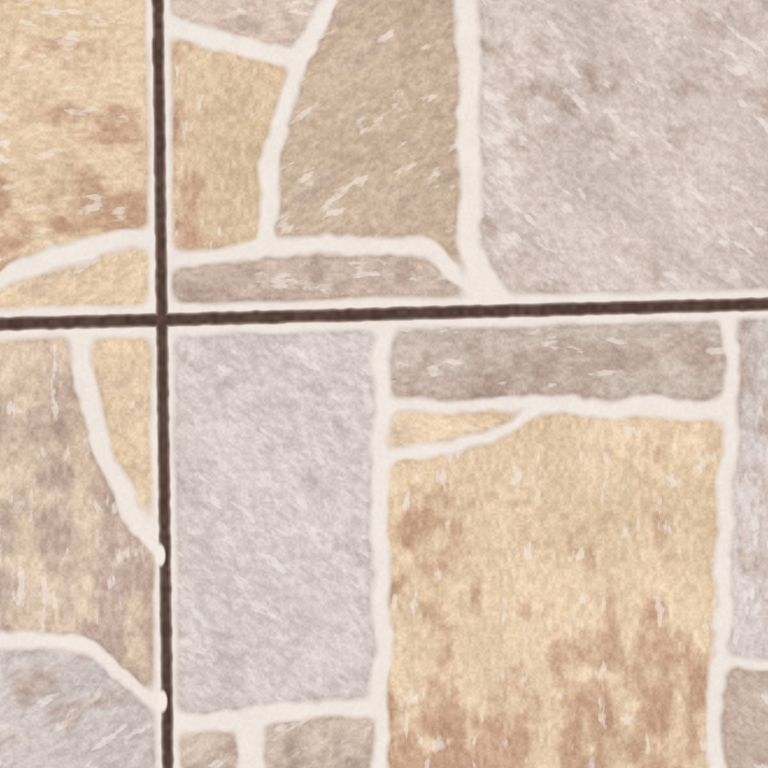
Give the GLSL for this texture, as a Shadertoy shader.

```glsl
const vec3 GROUT = vec3(.955, .92, .89);
const vec3 GROUT_SHADE = vec3(.86, .80, .76);
const vec3 GROOVE_CORE = vec3(.33, .26, .23);
const vec3 GROOVE_RIM = vec3(.50, .42, .38);
const vec3 OCHRE = vec3(.91, .81, .69);
const vec3 TAN = vec3(.80, .71, .62);
const vec3 ROSE = vec3(.84, .76, .70);
const vec3 GREY = vec3(.845, .80, .785);
const vec3 RUST = vec3(.73, .58, .48);
const vec3 UMBER = vec3(.70, .61, .56);
const vec2 DIAGONAL = vec2(.78, -.62);
const vec2 RISING = vec2(.85, .53);
const vec2 UPRIGHT = vec2(0., 1.);
const vec2 LEVEL = vec2(1., 0.);
const float GROOVE_HALF = .0068;
const vec2 PANEL_MARGIN = vec2(.016, .021);
const float CORNER = .016;
const float EDGE_SOFT = .004;

struct Stone { vec3 tone; vec3 stain; vec2 grain; float stainTop; };

float hash(vec2 p) {
    vec3 q = fract(p.xyx * .1031);
    q += dot(q, q.yzx + 33.33);
    return fract((q.x + q.y) * q.z);
}

float noise(vec2 p) {
    vec2 i = floor(p), f = fract(p);
    f *= f * (3. - 2. * f);
    return mix(mix(hash(i), hash(i + vec2(1, 0)), f.x),
               mix(hash(i + vec2(0, 1)), hash(i + 1.), f.x), f.y);
}

float fbm(vec2 p) {
    float sum = 0., amp = .53;
    for (int i = 0; i < 4; i++) {
        sum += amp * noise(p);
        p = mat2(1.6, 1.2, -1.2, 1.6) * p + 17.;
        amp *= .5;
    }
    return sum;
}

float smoothMin(float a, float b) {
    float h = max(CORNER - abs(a - b), 0.) / CORNER;
    return min(a, b) - h * h * CORNER * .25;
}

// Splits the panel along a joint; true on the positive side
bool cut(float side, float halfWidth, inout float edge) {
    edge = smoothMin(edge, abs(side) - halfWidth);
    return side > 0.;
}

Stone upperLeft(vec2 p, inout float edge) {
    if (cut(p.y - .625 - .065 * sqrt(max(p.x, 0.) / .2), .014, edge))
        return Stone(OCHRE, RUST, LEVEL, .80);
    return Stone(OCHRE, TAN, RISING, 0.);
}

Stone upperRight(vec2 p, inout float edge) {
    float bend = 1. - smoothstep(.61, .69, p.y);
    if (cut(p.x - .609 - .032 * bend, .014 + .008 * bend, edge))
        return Stone(mix(GREY, ROSE, .4), UMBER, DIAGONAL, 0.);
    float ledge = .664 + .014 * smoothstep(.22, .36, p.x) - .055 * smoothstep(.55, .63, p.x);
    if (!cut(p.y - ledge, .012, edge)) return Stone(ROSE - .04, UMBER, LEVEL, .7);
    float rise = (p.y - .68) / .32;
    if (cut(p.x - .345 - .08 * rise * rise, .013, edge)) return Stone(TAN, UMBER, RISING, 0.);
    if (cut(p.y - .965 + .25 * (p.x - .22), .014, edge)) return Stone(ROSE, UMBER, LEVEL, 0.);
    return Stone(OCHRE - .03, RUST, UPRIGHT, .75);
}

Stone lowerLeft(vec2 p, inout float edge) {
    if (!cut(p.y - .168 + .1 * p.x + .06 * smoothstep(.1, .21, p.x), .012, edge))
        return Stone(GREY - .03, UMBER, RISING, 0.);
    float drop = (.57 - p.y) / .27;
    if (cut(p.x - .107 - .09 * drop * drop, .015, edge)) return Stone(OCHRE, TAN, UPRIGHT, 0.);
    return Stone(mix(OCHRE, ROSE, .5), UMBER, UPRIGHT, .5);
}

Stone lowerRight(vec2 p, inout float edge) {
    if (!cut(p.x - .497, .012, edge)) {
        if (cut(p.y - .057 - .085 * (p.x - .23), .013, edge))
            return Stone(GREY, GREY - .1, DIAGONAL, 0.);
        cut(p.x - .33, .018, edge);
        return Stone(ROSE, UMBER, RISING, 0.);
    }
    if (cut(p.x - .93 - .04 * p.y, .011, edge)) {
        if (cut(p.y - .135, .009, edge)) return Stone(GREY, UMBER, UPRIGHT, 0.);
        return Stone(ROSE - .06, UMBER, DIAGONAL, 0.);
    }
    if (cut(p.y - .473, .010, edge)) return Stone(mix(ROSE, GREY, .4) - .04, UMBER, LEVEL, .6);
    float step2 = .405 + .02 * smoothstep(.5, .65, p.x) + .045 * smoothstep(.63, .71, p.x);
    if (cut(p.y - step2, .010, edge)) return Stone(OCHRE, TAN, LEVEL, 0.);
    return Stone(OCHRE, RUST, UPRIGHT, .14);
}

// Mottled mineral surface streaked along the grain
vec3 stoneColor(Stone s, vec2 p) {
    vec2 q = vec2(dot(p, s.grain), dot(p, vec2(-s.grain.y, s.grain.x)));
    float streak = fbm(q * vec2(7., 28.)), mottle = fbm(p * 34. + 9.);
    float low = 1. - smoothstep(s.stainTop - .1, s.stainTop + .08, p.y);
    float stain = smoothstep(.5, .78, .55 * streak + .45 * mottle + .13 * low);
    vec3 color = mix(s.tone, s.stain, .85 * stain);
    color += .10 * (fbm(p * 9. + 40.) - .5) + .10 * (streak - .5);
    color += .09 * (noise(q * vec2(110., 190.)) - .5) + .06 * (noise(p * 330.) - .5);
    float fleck = smoothstep(.66, .8, fbm(q * vec2(32., 70.) + 5.));
    return mix(color, GROUT, .6 * fleck);
}

void mainImage(out vec4 fragColor, in vec2 fragCoord) {
    vec2 p = fragCoord / iResolution.xy;
    float aa = 1. / iResolution.y;

    // Panels and their stones
    vec2 groove = p - vec2(.2185 - .013 * p.y, .578 + .026 * p.x);
    vec2 w = p + .012 * (vec2(noise(p * 19.), noise(p * 19. + 50.)) - .5)
               + .005 * (vec2(noise(p * 75.), noise(p * 75. + 80.)) - .5);
    vec2 inset = abs(groove + .4 * (w - p)) - PANEL_MARGIN;
    float edge = smoothMin(inset.x, inset.y);
    Stone s;
    if (groove.y > 0.) { if (groove.x > 0.) s = upperRight(w, edge); else s = upperLeft(w, edge); }
    else { if (groove.x > 0.) s = lowerRight(w, edge); else s = lowerLeft(w, edge); }

    // Grout with a faint ridge shadow
    float ridge = smoothstep(-.007, -.002, edge) * noise(p * 26. + 3.);
    vec3 color = mix(GROUT, GROUT_SHADE, .55 * ridge + .25 * fbm(p * 30.));
    color += .025 * (noise(p * 280.) - .5);
    vec3 face = stoneColor(s, p) - .035 * (1. - smoothstep(0., .009, edge));
    color = mix(color, face, smoothstep(-EDGE_SOFT, EDGE_SOFT, edge));

    // Dark grooves between panels, worn at the rim
    float gap = min(abs(groove.x), abs(groove.y) - .001) + .0016 * (noise(p * 90.) - .5);
    vec3 dark = mix(GROOVE_CORE, GROOVE_RIM, smoothstep(.4, 1., gap / GROOVE_HALF));
    dark += .08 * (noise(p * 150.) - .5);
    color = mix(dark, color, smoothstep(-aa, aa + .0015, gap - GROOVE_HALF));

    // Grout chips on the upright groove
    for (int i = 0; i < 2; i++) {
        vec2 chip = vec2(groove.x + .006, p.y - .087 - .19 * float(i));
        float d = length(chip * vec2(1., .45)) - .006;
        color = mix(GROUT, color, smoothstep(-aa, aa + .001, d));
    }
    fragColor = vec4(clamp(color, 0., 1.), 1.);
}
```
